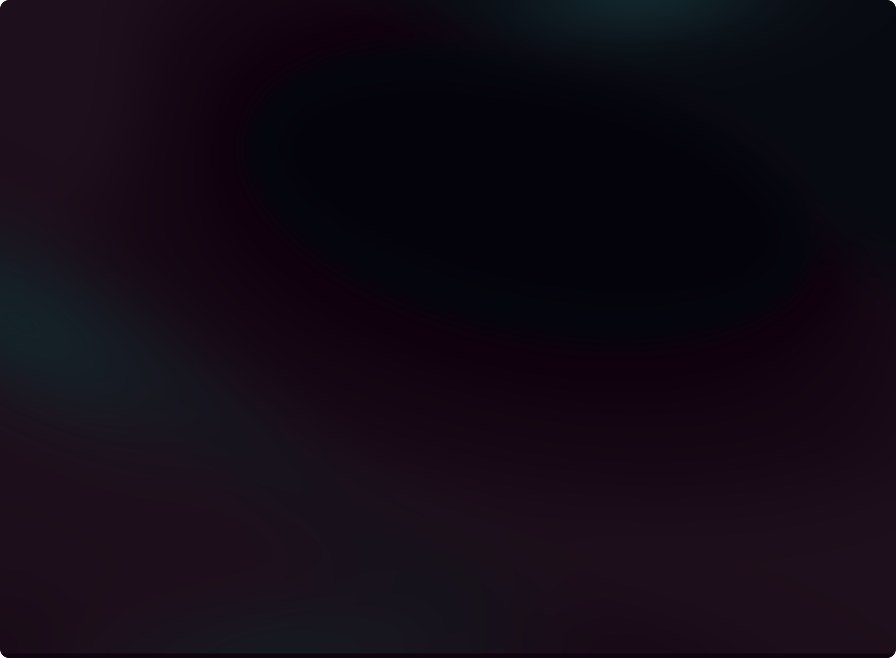
A Shadertoy shader for this background:

```glsl
// Soft elliptical falloff, tilted by an angle in radians
float glow(vec2 p, vec2 center, vec2 radius, float angle) {
    float c = cos(angle), s = sin(angle);
    vec2 q = mat2(c, -s, s, c) * (p - center) / radius;
    return exp(-dot(q, q));
}

// Approximate signed distance to an ellipse
float ellipseDistance(vec2 p, vec2 radius) {
    float k = length(p / radius);
    return k * (k - 1.0) / max(length(p / (radius * radius)), 0.001);
}

float roundedBox(vec2 p, vec2 halfSize, float radius) {
    vec2 q = abs(p) - halfSize + radius;
    return length(max(q, 0.0)) + min(max(q.x, q.y), 0.0) - radius;
}

// Night at the core, then wine, then plum
vec3 shadowRamp(float d) {
    vec3 color = mix(vec3(0.014, 0.007, 0.042), vec3(0.020, 0.020, 0.050), smoothstep(-0.10, 0.0, d));
    color = mix(color, vec3(0.059, 0.004, 0.055), smoothstep(0.0, 0.05, d));
    color = mix(color, vec3(0.076, 0.025, 0.071), smoothstep(0.05, 0.12, d));
    return mix(color, vec3(0.112, 0.057, 0.104), smoothstep(0.10, 0.27, d));
}

void mainImage(out vec4 fragColor, in vec2 fragCoord) {
    vec2 p = fragCoord / iResolution.y;
    float aspect = iResolution.x / iResolution.y;
    float pixel = 1.0 / iResolution.y;

    // Tilted dark pool, spreading further below
    vec2 local = p - vec2(0.807, 0.707);
    local = mat2(0.978, 0.208, -0.208, 0.978) * local;
    float d = ellipseDistance(local, vec2(0.417, 0.186));
    d *= mix(1.0, 0.75, smoothstep(0.05, 0.30, -local.y));
    vec3 color = shadowRamp(d);

    // Cold upper right corner
    float corner = dot(p - vec2(0.62, 1.0), vec2(0.497, 0.868));
    float cold = smoothstep(-0.08, 0.08, corner) * smoothstep(-0.04, 0.06, d);
    color = mix(color, vec3(0.032, 0.040, 0.067), cold);

    // Slate haze running from the left edge to the bottom
    color = mix(color, vec3(0.085, 0.072, 0.110), 0.8 * glow(p, vec2(0.36, 0.34), vec2(0.36, 0.07), -0.68));
    color = mix(color, vec3(0.083, 0.068, 0.102), 0.8 * glow(p, vec2(0.66, 0.09), vec2(0.19, 0.12), -0.4));

    // Teal glows
    color = mix(color, vec3(0.070, 0.145, 0.165), glow(p, vec2(0.975, 1.01), vec2(0.19, 0.075), 0.05));
    color = mix(color, vec3(0.080, 0.128, 0.152), glow(p, vec2(0.03, 0.51), vec2(0.25, 0.105), -0.55));
    color = mix(color, vec3(0.083, 0.100, 0.128), 0.9 * glow(p, vec2(0.43, 0.0), vec2(0.24, 0.085), 0.1));

    // Dim wine along the floor
    color = mix(color, vec3(0.082, 0.032, 0.078), 0.6 * glow(p, vec2(0.97, 0.0), vec2(0.20, 0.08), -0.2));
    color = mix(color, vec3(0.082, 0.038, 0.080), 0.5 * glow(p, vec2(0.0, 0.0), vec2(0.12, 0.12), 0.0));
    color = mix(vec3(0.070, 0.010, 0.065), color, smoothstep(0.007 - pixel, 0.007 + pixel, p.y));

    // Rounded white corners
    float border = roundedBox(p - 0.5 * vec2(aspect, 1.0), 0.5 * vec2(aspect, 1.0), 0.014);
    color = mix(color, vec3(1.0), smoothstep(-0.5 * pixel, 0.5 * pixel, border));

    fragColor = vec4(color, 1.0);
}
```
